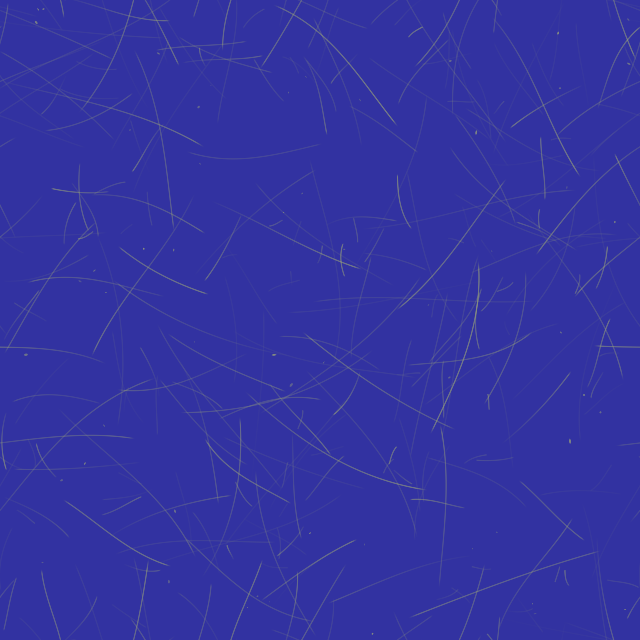
Give the GLSL for this texture, as a three.js fragment shader.

```glsl
// Worn blue enamel: fine, gently curved scratches and a few chipped specks.
// Each mark is a hashed distance function in its own rotated frame, wrapped
// at the canvas edges; marks are layered over a flat base colour.

varying vec2 vUv;

const int SCRATCH_COUNT = 270;
const int SPECK_COUNT = 56;
const float TAU = 6.2831853;
const vec3 ENAMEL = vec3(0.196, 0.196, 0.630);
const vec3 BARE_METAL = vec3(0.62, 0.66, 0.46);

// Four random values from one integer seed.
vec4 hash4(float seed) {
  vec4 p = fract(vec4(seed) * vec4(0.1031, 0.1030, 0.0973, 0.1099));
  p += dot(p, p.wzxy + 33.33);
  return fract((p.xxyz + p.yzzw) * p.zywx);
}

// Offset from a centre, wrapped to the nearest repeat and turned by an angle.
vec2 localFrame(vec2 uv, vec2 centre, float angle) {
  vec2 d = fract(uv - centre + 0.5) - 0.5;
  float c = cos(angle);
  float s = sin(angle);
  return vec2(c * d.x + s * d.y, c * d.y - s * d.x);
}

// Soft hairline along a cubic arc; fade thins it towards one end.
float scratch(vec2 p, float halfLength, float bend, float twist, float fade) {
  float t = clamp(p.x / halfLength, -1.2, 1.2);
  float arc = halfLength * t * t * (bend + twist * t);
  float slope = t * (2.0 * bend + 3.0 * twist * t);
  float dist = abs(p.y - arc) / sqrt(1.0 + slope * slope);
  float line = 1.0 - smoothstep(0.0003, 0.0017, dist);
  float ends = 1.0 - smoothstep(0.88, 1.0, abs(t));
  return line * ends * mix(1.0, 0.5 - 0.5 * t, fade);
}

// Small oval chip with a soft rim.
float speck(vec2 p, float radius, float stretch) {
  float dist = length(p * vec2(1.0 / stretch, 1.0)) - radius;
  return 1.0 - smoothstep(-0.0007, 0.0007, dist);
}

// Lays one translucent mark over the accumulated coverage.
float layer(float coverage, float mark) {
  return coverage + mark * (1.0 - coverage);
}

float scratches(vec2 uv) {
  float coverage = 0.0;
  for (int i = 0; i < SCRATCH_COUNT; i++) {
    vec4 place = hash4(float(i) + 17.0);
    vec4 form = hash4(float(i) + 613.0);
    vec2 p = localFrame(uv, place.xy, place.z * TAU);
    float halfLength = mix(0.012, 0.175, pow(place.w, 1.5));
    float bend = (form.x - 0.5) * 0.36;
    float twist = (form.y - 0.5) * 0.16;
    float strength = mix(0.07, 0.62, form.z * form.z);
    float mark = scratch(p, halfLength, bend, twist, form.w);
    coverage = layer(coverage, strength * mark);
  }
  return coverage;
}

float specks(vec2 uv) {
  float coverage = 0.0;
  for (int i = 0; i < SPECK_COUNT; i++) {
    vec4 place = hash4(float(i) + 1409.0);
    vec4 form = hash4(float(i) + 2203.0);
    vec2 p = localFrame(uv, place.xy, place.z * TAU);
    float radius = mix(0.0006, 0.0018, form.x * form.x);
    float mark = speck(p, radius, mix(1.0, 2.4, form.y));
    coverage = layer(coverage, mix(0.25, 0.75, form.z) * mark);
  }
  return coverage;
}

void main() {
  float wear = layer(scratches(vUv), specks(vUv));
  gl_FragColor = vec4(mix(ENAMEL, BARE_METAL, wear), 1.0);
}
```
